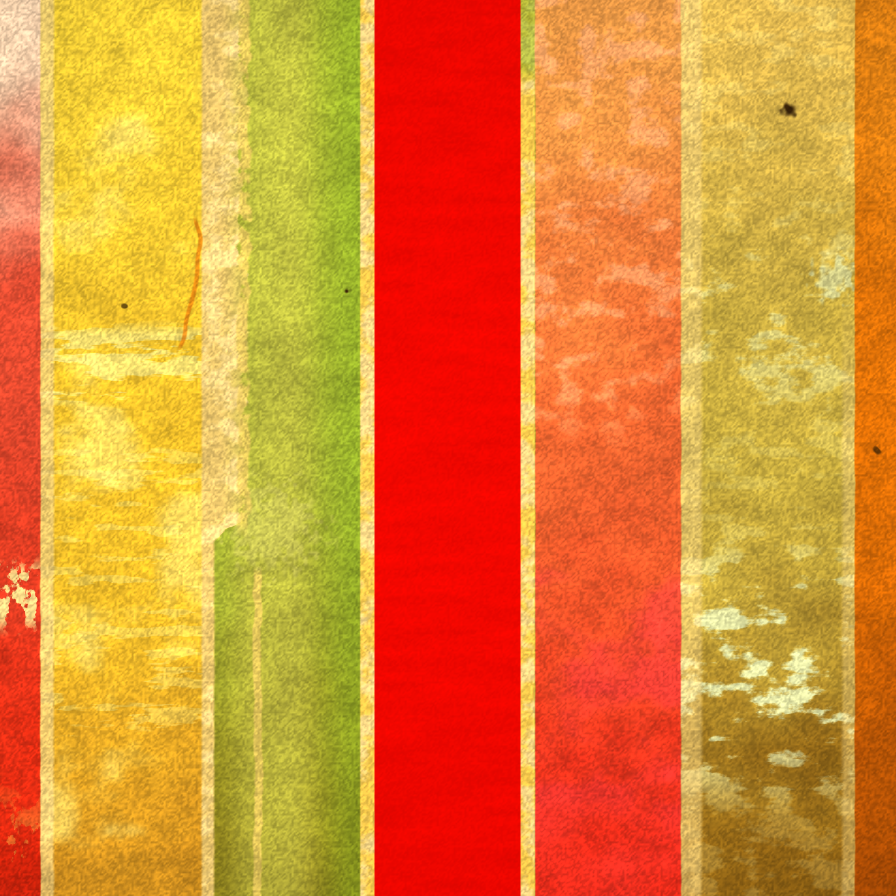
A WebGL 1 fragment shader for this background:

```glsl
precision highp float;
// Weathered vertical stripes in yellow, green, red, coral and ochre on grainy paper.
uniform vec2 u_resolution;

#define EDGE 0.0013
#define GRAIN 0.20
#define GRAIN_CELLS 420.0
#define MOTTLE 0.42
#define RAGGED 0.012
#define VIGNETTE 0.16
#define CREAM vec3(0.97, 0.84, 0.52)
#define GOLD vec3(0.97, 0.79, 0.30)
#define SCARLET vec3(0.91, 0.025, 0.0)
#define MINT vec3(0.87, 0.88, 0.64)
#define INK vec3(0.20, 0.12, 0.03)

float hash(vec2 p) {
  vec3 q = fract(p.xyx * vec3(0.1031, 0.1030, 0.0973));
  q += dot(q, q.yzx + 33.33);
  return fract((q.x + q.y) * q.z);
}

float noise(vec2 p) {
  vec2 i = floor(p), f = fract(p);
  f = f * f * (3.0 - 2.0 * f);
  return mix(mix(hash(i), hash(i + vec2(1.0, 0.0)), f.x),
             mix(hash(i + vec2(0.0, 1.0)), hash(i + 1.0), f.x), f.y);
}

float fbm(vec2 p) {
  float sum = 0.0, amp = 0.5;
  for (int i = 0; i < 5; i++) {
    sum += amp * noise(p);
    p = p * 2.03 + 17.3;
    amp *= 0.5;
  }
  return sum;
}

float band(float v, float a, float b, float soft) {
  return smoothstep(a - soft, a + soft, v) * (1.0 - smoothstep(b - soft, b + soft, v));
}

// Vertical gradient through three colours; the middle one lies at height m.
vec3 ramp(float y, float m, vec3 low, vec3 mid, vec3 high) {
  return mix(mix(low, mid, smoothstep(0.0, m, y)), high, smoothstep(m, 1.0, y));
}

float spot(vec2 p, vec2 centre, float radius) {
  float wobble = radius * (noise(p * 170.0) - 0.5);
  return 1.0 - smoothstep(radius * 0.5, radius * 1.1, length(p - centre) + wobble);
}

void main() {
  vec2 p = gl_FragCoord.xy / u_resolution;
  float cloud = fbm(p * vec2(9.0, 12.0));
  float wear = fbm(p * vec2(38.0, 52.0) + 7.0);
  float streak = fbm(p * vec2(16.0, 85.0) + 31.0);
  float x = p.x + 0.002 * (wear - 0.5);
  float y = p.y + 0.22 * (cloud - 0.5);

  // Left red strip fading to pale peach, with scraped paint low down
  vec3 col = ramp(y, 0.60, vec3(0.88, 0.15, 0.05), vec3(0.91, 0.30, 0.19), vec3(0.97, 0.83, 0.68));
  float scrape = smoothstep(0.56, 0.62, fbm(p * vec2(60.0, 45.0) + 3.0));
  col = mix(col, CREAM, scrape * band(p.y, 0.30, 0.37, 0.015));
  col = mix(col, GOLD, 0.4 * scrape * (1.0 - smoothstep(0.05, 0.15, p.y)));

  // Yellow panel with a cream margin and horizontal scratches
  vec3 yellow = ramp(y, 0.38, vec3(0.84, 0.58, 0.13), vec3(0.96, 0.76, 0.17), vec3(0.98, 0.83, 0.22));
  yellow = mix(yellow, vec3(0.97, 0.87, 0.46), 0.6 * smoothstep(0.54, 0.72, cloud));
  float scratch = smoothstep(0.51, 0.59, streak) * band(p.y, 0.55, 0.635, 0.012);
  scratch += 0.5 * smoothstep(0.58, 0.65, streak) * band(p.y, 0.18, 0.51, 0.03);
  yellow = mix(yellow, vec3(0.98, 0.91, 0.50), 0.8 * scratch);
  yellow = mix(yellow, CREAM, 0.75 * band(x, 0.044, 0.060, 0.002));
  col = mix(col, yellow, smoothstep(0.045 - EDGE, 0.045 + EDGE, x));

  // Green panel: wide below, with a torn cream border above
  vec3 green = ramp(y, 0.45, vec3(0.57, 0.52, 0.12), vec3(0.65, 0.69, 0.20), vec3(0.66, 0.70, 0.20));
  green = mix(green, vec3(0.78, 0.75, 0.28), 0.65 * band(x, 0.265, 0.345, 0.025));
  green = mix(green, vec3(0.48, 0.64, 0.12), 0.45 * smoothstep(0.34, 0.40, x));
  green = mix(green, vec3(0.82, 0.79, 0.39), 0.5 * spot(p, vec2(0.305, 0.41), 0.055));
  float upper = smoothstep(0.395, 0.43, p.y + 0.03 * (wear - 0.5));
  float tear = RAGGED * (fbm(vec2(p.x * 25.0, p.y * 65.0)) - 0.5) * 2.0;
  vec3 margin = mix(vec3(0.94, 0.79, 0.43), vec3(0.85, 0.77, 0.36), smoothstep(0.243, 0.275, x));
  margin = mix(margin, CREAM, smoothstep(0.45, 0.65, wear));
  col = mix(col, margin, smoothstep(0.223, 0.227, x));
  float greenLeft = mix(0.239, 0.271, upper) + tear * upper;
  col = mix(col, green, smoothstep(greenLeft - 0.002, greenLeft + 0.002, x));
  float rip = band(x + tear * 0.5, 0.266, 0.278, 0.002) * upper * smoothstep(0.30, 0.48, wear);
  rip += band(x + tear * 0.25, 0.283, 0.292, 0.0015) * (1.0 - smoothstep(0.355, 0.37, p.y));
  col = mix(col, vec3(0.91, 0.78, 0.37), 0.85 * rip);

  // Coral panel sinking into red
  vec3 coral = ramp(y, 0.48, vec3(0.91, 0.17, 0.10), vec3(0.94, 0.40, 0.19), vec3(0.96, 0.63, 0.29));
  coral = mix(coral, vec3(0.93, 0.20, 0.25), 0.5 * band(y, 0.10, 0.42, 0.10) * smoothstep(0.40, 0.60, cloud));
  coral = mix(coral, vec3(0.96, 0.65, 0.45), 0.6 * smoothstep(0.50, 0.68, wear) * smoothstep(0.40, 0.70, y));
  col = mix(col, coral, smoothstep(0.597 - EDGE, 0.597 + EDGE, x));

  // Ochre panel with peeled mint patches
  vec3 ochre = ramp(y, 0.46, vec3(0.57, 0.39, 0.08), vec3(0.79, 0.68, 0.25), vec3(0.93, 0.76, 0.33));
  float peel = smoothstep(0.48, 0.59, 0.55 * wear + 0.45 * streak + 0.22 * (cloud - 0.5));
  float peelZone = band(p.y, 0.14, 0.36, 0.06) + 0.45 * band(p.y, 0.56, 0.72, 0.06);
  ochre = mix(ochre, MINT, peel * (0.15 + 0.8 * peelZone));
  ochre = mix(ochre, MINT, 0.75 * spot(p, vec2(0.93, 0.69), 0.025));
  ochre = mix(ochre, CREAM, 0.55 * band(x, 0.759, 0.783, 0.003));
  ochre = mix(ochre, CREAM, 0.45 * band(x, 0.940, 0.958, 0.003) * (1.0 - smoothstep(0.5, 0.7, p.y)));
  col = mix(col, ochre, smoothstep(0.760 - EDGE, 0.760 + EDGE, x));
  vec3 rust = ramp(y, 0.45, vec3(0.68, 0.30, 0.02), vec3(0.90, 0.45, 0.03), vec3(0.87, 0.50, 0.08));
  col = mix(col, rust, smoothstep(0.954 - EDGE, 0.954 + EDGE, x));

  // Mottling, curved water stain and ink specks
  col *= 1.0 + MOTTLE * (0.55 * (wear - 0.48) + 0.45 * (cloud - 0.48));
  float bend = 0.200 + 0.022 * sin((p.y - 0.61) * 14.0) + 0.006 * (noise(p * 45.0) - 0.5);
  float stain = 1.0 - smoothstep(0.001, 0.0035, abs(p.x - bend));
  col = mix(col, vec3(0.88, 0.48, 0.06), 0.75 * stain * band(p.y, 0.612, 0.755, 0.005));
  float specks = spot(p, vec2(0.881, 0.878), 0.009) + spot(p, vec2(0.387, 0.675), 0.005);
  specks += 0.7 * (spot(p, vec2(0.140, 0.658), 0.004) + spot(p, vec2(0.980, 0.497), 0.005));
  col = mix(col, INK, min(specks, 1.0));

  // Central scarlet band between two thin gold borders
  vec3 border = mix(GOLD, CREAM, smoothstep(0.38, 0.62, wear));
  float rightTop = 1.0 - 0.65 * smoothstep(0.90, 0.93, p.y) * step(0.5, p.x);
  col = mix(col, border, band(p.x, 0.402, 0.597, EDGE) * rightTop);
  float centre = band(p.x, 0.418, 0.581, EDGE);
  col = mix(col, SCARLET * (0.96 + 0.10 * streak), centre);

  // Paper grain and darkened corners
  float grain = noise(p * GRAIN_CELLS) + 0.5 * hash(floor(p * GRAIN_CELLS)) - 0.75;
  col *= 1.0 + GRAIN * grain * mix(1.0, 0.25, centre);
  vec2 fromCentre = p - 0.5;
  col *= 1.04 - VIGNETTE * dot(fromCentre, fromCentre);
  gl_FragColor = vec4(clamp(col, 0.0, 1.0), 1.0);
}
```
